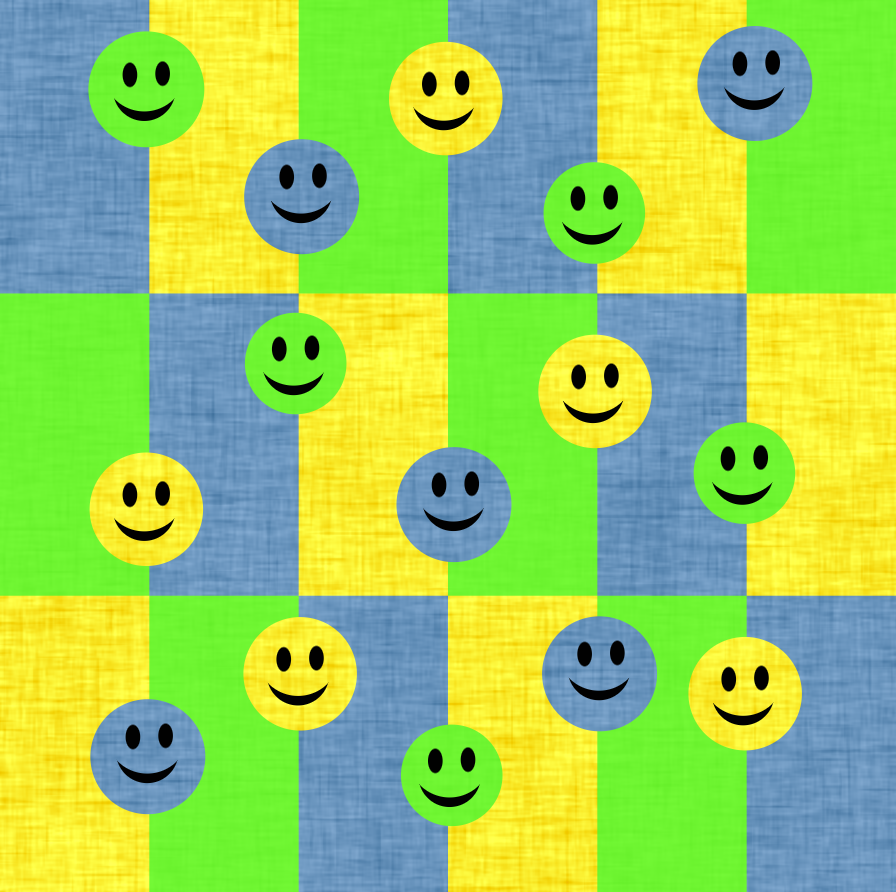
Give the GLSL for this pattern, as a Shadertoy shader.

```glsl
// Linen patchwork of six by three colour blocks with scattered smiling discs.

const float COLUMNS = 6.0;                  // one unit is one column width
const vec2 SEAMS = vec2(1.984, 4.008);      // heights of the two row seams
const vec3 BLACK = vec3(0.005);

// Disc seam shift, height and radius: five per row, top row first
const vec3 DISCS[15] = vec3[15](
    vec3(-0.02, 5.375, 0.388), vec3(0.02, 4.656, 0.385), vec3(-0.015, 5.313, 0.38),
    vec3(-0.02, 4.547, 0.34), vec3(0.055, 5.414, 0.385),
    vec3(-0.02, 2.563, 0.38), vec3(-0.02, 3.539, 0.34), vec3(0.04, 2.594, 0.385),
    vec3(-0.015, 3.352, 0.38), vec3(-0.015, 2.805, 0.34),
    vec3(-0.01, 0.906, 0.385), vec3(0.01, 1.461, 0.38), vec3(0.025, 0.781, 0.34),
    vec3(0.015, 1.461, 0.385), vec3(-0.01, 1.328, 0.38));

float hash(vec2 p) {
    vec3 q = fract(p.xyx * 0.1031);
    q += dot(q, q.yzx + 33.33);
    return fract((q.x + q.y) * q.z);
}

float noise(vec2 p) {
    vec2 i = floor(p), f = fract(p);
    f = f * f * (3.0 - 2.0 * f);
    return mix(mix(hash(i), hash(i + vec2(1, 0)), f.x),
               mix(hash(i + vec2(0, 1)), hash(i + vec2(1, 1)), f.x), f.y);
}

// Threads running along x: fine yarn plus occasional thick dark slubs
float threads(vec2 p) {
    float yarn = noise(p * vec2(5.0, 44.0)) + 0.7 * noise(p * vec2(15.0, 61.0)) - 0.85;
    float slub = smoothstep(0.68, 1.0, noise(p * vec2(2.7, 35.0) + 19.0));
    return yarn - 0.8 * slub + 0.09;
}

// Signed brightness of the cloth, centred near zero
float weave(vec2 p) {
    float blotch = noise(p * 2.3 + 7.0) + 0.5 * noise(p * 6.0) - 0.75;
    return 0.6 * threads(p) + 0.45 * threads(p.yx + 43.0) + 0.25 * blotch;
}

// Dyed cloth: blue, yellow, green in cyclic order
vec3 cloth(int index, float w) {
    int dye = (index + 6) % 3;
    if (dye == 0) return vec3(0.41, 0.58, 0.74) + w * vec3(0.13, 0.11, 0.10);
    if (dye == 1) return vec3(0.98, 0.93, 0.18) + w * vec3(0.04, 0.15, 0.22);
    return vec3(0.43, 0.96, 0.19) + w * vec3(0.035, 0.025, 0.03);
}

// Antialiased coverage of a signed distance
float fill(float d, float px) {
    return clamp(0.5 - d / px, 0.0, 1.0);
}

float circle(vec2 p, float radius) {
    return length(p) - radius;
}

float ellipse(vec2 p, vec2 radii) {
    return (length(p / radii) - 1.0) * min(radii.x, radii.y);
}

// Two oval eyes above a crescent mouth
float smile(vec2 p) {
    vec2 radii = vec2(0.049, 0.082);
    float eyes = min(ellipse(p - vec2(-0.1, 0.132), radii),
                     ellipse(p - vec2(0.119, 0.14), radii));
    float mouth = max(circle(p - vec2(-0.004, 0.032), 0.209),
                      -circle(p - vec2(-0.004, 0.166), 0.279));
    return min(eyes, mouth);
}

// One row of blocks, blended across the nearest vertical seam
vec3 blockRow(int row, float x, float w, float px) {
    float seam = floor(x + 0.5);
    int right = int(seam) - row;
    return mix(cloth(right, w), cloth(right - 1, w), fill(x - seam, px));
}

void mainImage(out vec4 fragColor, in vec2 fragCoord) {
    float px = COLUMNS / iResolution.x;
    vec2 p = fragCoord * px;
    float w = weave(p);

    // Patchwork, bottom row upwards
    vec3 col = blockRow(2, p.x, w, px);
    col = mix(col, blockRow(1, p.x, w, px), fill(SEAMS.x - p.y, px));
    col = mix(col, blockRow(0, p.x, w, px), fill(SEAMS.y - p.y, px));

    // Discs straddle the seams in the colour missing from both neighbours
    for (int i = 0; i < 15; i++) {
        int row = i / 5, seam = i % 5 + 1;
        int dye = seam + 1 - row;
        vec3 disc = DISCS[i];
        vec2 q = p - vec2(float(seam) + disc.x, disc.y);
        col = mix(col, cloth(dye, w), fill(circle(q, disc.z), px));
        vec2 drop = (dye + 6) % 3 == 0 ? vec2(0) : vec2(-0.01, -0.035);
        col = mix(col, BLACK, fill(smile(q - drop), px));
    }
    fragColor = vec4(clamp(col, 0.0, 1.0), 1.0);
}
```
